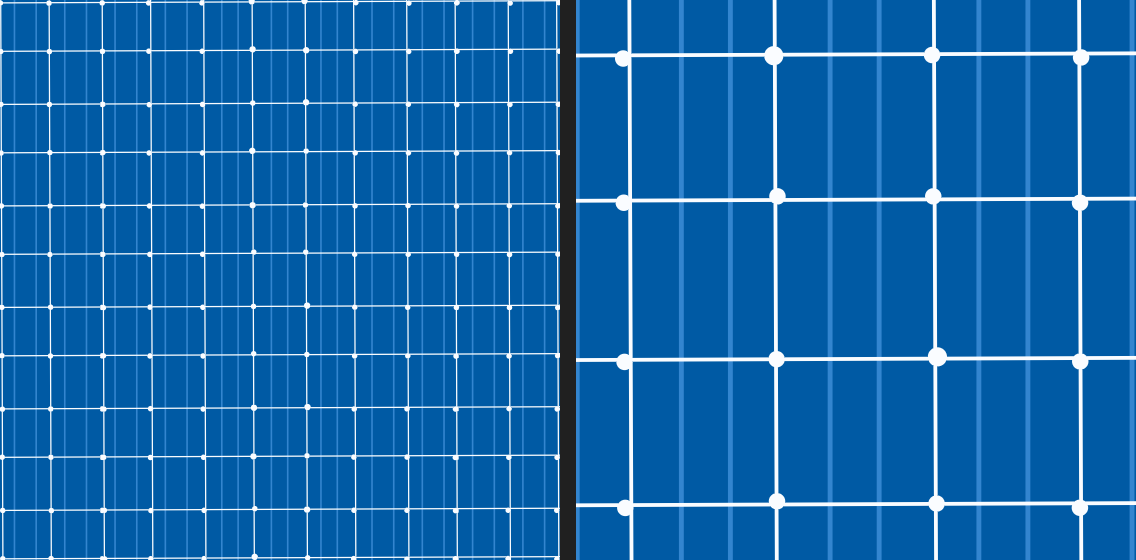
Left, the full canvas; right, a detail of the centre.
Reproduce this pattern procedurally as a WebGL 1 fragment shader.

```glsl
precision highp float;

// Blue panel grid: slightly tilted white lines in uneven pairs, with round
// joints drifting around the crossings, over upright pairs of pale blue bars.
// Everything is a distance in cell units, about eleven cells per side.

uniform vec2 u_resolution;

const float CELLS = 11.034;

float hash(vec2 p) {
  return fract(sin(dot(p, vec2(127.1, 311.7))) * 43758.5453);
}

// Antialiased fill of a signed distance
float fill(float dist, float pixel) {
  return clamp(0.5 - dist / pixel, 0.0, 1.0);
}

// Line index to position: odd lines sit closer to their left neighbour
vec2 linePosition(vec2 index) {
  return index - 0.046 * mod(index, 2.0);
}

// Upright bars, mirrored about the middle; the three central pairs are narrower
float barDistance(float x) {
  float d = abs(x - 5.508);
  bool central = d < 1.5;
  float pitch = central ? 0.977 : 0.991;
  float start = central ? 0.0 : 2.036;
  float halfGap = central ? 0.161 : 0.214;
  float local = d - start - pitch * floor((d - start) / pitch + 0.5);
  return abs(abs(local) - halfGap) - 0.016;
}

// Joint near each crossing, with cut-off doubles in two columns
float jointDistance(vec2 q) {
  vec2 id = floor(q + 0.5);
  float rightSide = step(6.5, id.x);
  float middle = step(4.5, id.x) * (1.0 - rightSide);
  float inset = step(2.5, id.x) * (1.0 - step(4.5, id.x));
  vec2 center = linePosition(id) + vec2(0.014, 0.057);
  vec2 doubleCenter = center + vec2(0.03 * rightSide, 0.0);

  // Columns lean outwards to either side; the middle two ride higher
  float lean = 0.0039 * q.y;
  center.x += mix(lean, 0.043 - lean, rightSide) - 0.036 * inset;
  center.y -= 0.026 * middle;
  vec2 jitter = vec2(hash(id), hash(id + 17.0)) - 0.5;
  center += jitter * mix(0.012, 0.035, middle);

  float radius = 0.054 + 0.009 * middle * step(0.65, hash(id + 5.0));
  float dist = length(q - center) - radius;

  if (id.x == 2.0 || id.x == 9.0) {
    float outward = 2.0 * rightSide - 1.0;
    float cut = outward * (q.x - doubleCenter.x) - 0.04;
    dist = min(dist, max(length(q - doubleCenter) - 0.054, cut));
  }
  return dist;
}

void main() {
  float side = min(u_resolution.x, u_resolution.y);
  vec2 uv = gl_FragCoord.xy / side;
  vec2 q = vec2(uv.x, 1.0 - uv.y) * CELLS;
  float pixel = CELLS / side;

  vec3 color = vec3(0.0, 0.353, 0.643);
  color = mix(color, vec3(0.2, 0.52, 0.81), fill(barDistance(q.x), pixel));

  // White grid, both directions turned by the same small angle
  vec2 tilted = q - vec2(0.014 + 0.0039 * q.y, 0.057 - 0.0039 * q.x);
  vec2 toLine = abs(tilted - linePosition(floor(tilted + 0.5)));
  float gridDistance = min(toLine.x, toLine.y) - 0.0125;

  float white = max(fill(gridDistance, pixel), fill(jointDistance(q), pixel));
  color = mix(color, vec3(0.98, 0.99, 1.0), white);
  gl_FragColor = vec4(color, 1.0);
}
```
